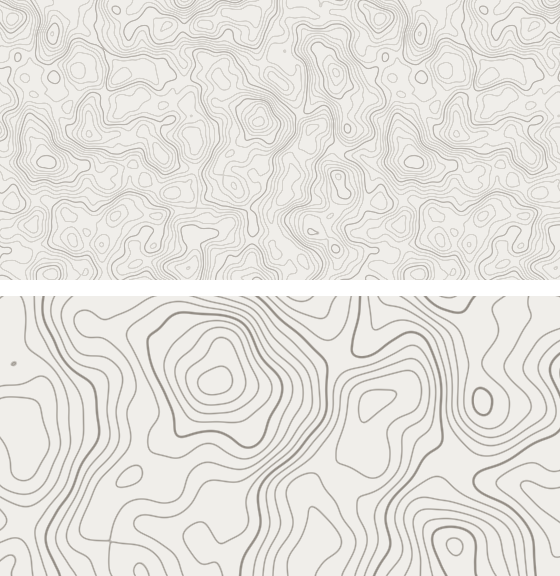
Top: the whole. Bottom: its middle third, enlarged.
Write a Shadertoy shader that draws this pattern.

```glsl
// Unit gradient for a lattice cell
vec2 cellGradient(vec2 cell) {
    vec3 q = fract(cell.xyx * vec3(0.1031, 0.1030, 0.0973));
    q += dot(q, q.yzx + 33.33);
    float angle = 6.28318 * fract((q.x + q.y) * q.z);
    return vec2(cos(angle), sin(angle));
}

// Contribution of one lattice corner, wrapped to the period
float corner(vec2 cell, vec2 offset, vec2 f, float period, float seed) {
    return dot(cellGradient(mod(cell + offset, period) + seed), f - offset);
}

// Gradient noise that repeats every period cells
float gradientNoise(vec2 p, float period, float seed) {
    vec2 cell = floor(p), f = p - cell;
    vec2 u = f * f * f * (f * (f * 6.0 - 15.0) + 10.0);
    float low = mix(corner(cell, vec2(0, 0), f, period, seed),
                    corner(cell, vec2(1, 0), f, period, seed), u.x);
    float high = mix(corner(cell, vec2(0, 1), f, period, seed),
                     corner(cell, vec2(1, 1), f, period, seed), u.x);
    return mix(low, high, u.y);
}

// Terrain height, counted in contour steps
float terrain(vec2 p) {
    float height = 0.0, amplitude = 14.0, period = 5.0;
    for (int octave = 0; octave < 3; octave++) {
        float shift = float(octave) * 0.37;
        height += amplitude * gradientNoise(p / 1.3125 * period + shift, period, 17.0 + 41.0 * float(octave));
        amplitude *= 0.41;
        period *= 2.0;
    }
    return height + 0.35;
}

// Share of a soft pixel-sized box covered by a line
float lineCoverage(float dist, float width, float pixel) {
    float box = 0.65 * pixel;
    float overlap = min(dist + box, 0.5 * width) - max(dist - box, -0.5 * width);
    return max(overlap, 0.0) / (2.0 * box);
}

void mainImage(out vec4 fragColor, in vec2 fragCoord) {
    float pixel = 1.0 / iResolution.y;
    vec2 p = fragCoord * pixel;

    // Height and slope
    vec2 e = vec2(0.001, 0.0);
    float height = terrain(p);
    vec2 slope = vec2(terrain(p + e.xy) - height, terrain(p + e.yx) - height) / e.x;

    // Distance to the nearest contour; every fifth one is heavier
    float level = floor(height + 0.5);
    float dist = abs(height - level) / max(length(slope), 6.0);
    float isIndex = 1.0 - step(0.5, mod(level, 5.0));
    float coverage = lineCoverage(dist, mix(0.0017, 0.0028, isIndex), pixel);

    vec3 paper = vec3(0.941, 0.933, 0.918);
    vec3 ink = mix(vec3(0.64, 0.62, 0.59), vec3(0.58, 0.555, 0.525), isIndex);
    fragColor = vec4(mix(paper, ink, coverage), 1.0);
}
```
